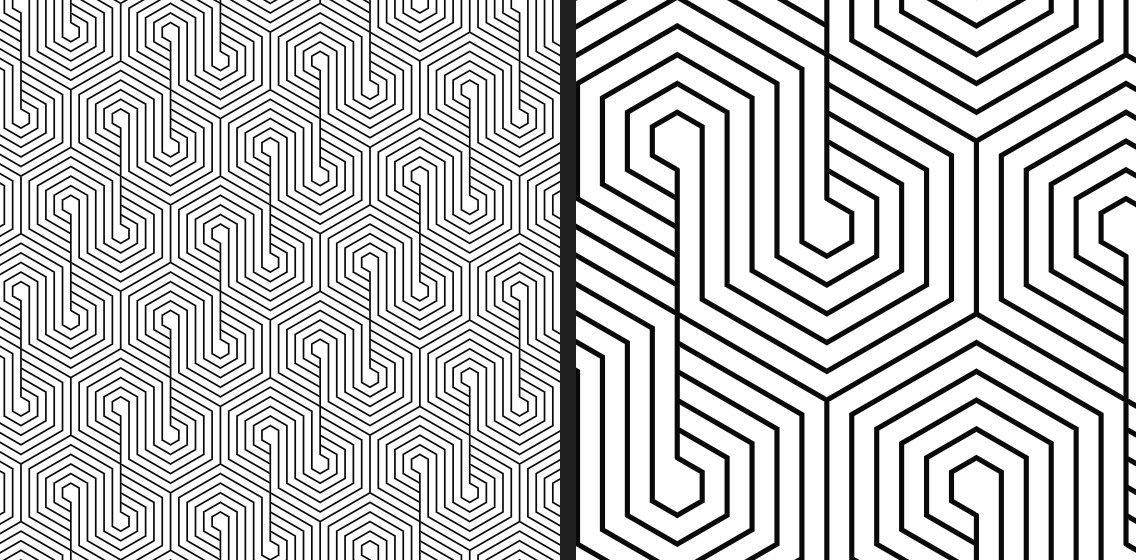
Left, the full canvas; right, a detail of the centre.
A WebGL 2 fragment shader for this pattern:

```glsl
#version 300 es
precision highp float;
// Tiling of S-shaped double spirals, each made of two overlapping sets of concentric hexagons.

uniform vec2 u_resolution;
out vec4 outColor;

// Layout, in fractions of the canvas
const float LINE_SPACING = 0.01484;
const vec2 FIRST_CENTRE = vec2(0.3936, 0.5827);

// Line and tile sizes, in line spacings
const float LINE_WIDTH = 0.206;
const float RINGS = 6.0;                            // rings per spiral = hexagon apothem
const float CORNER = 1.1547;                        // hexagon circumradius / apothem
const float RADIUS = RINGS * CORNER;
const vec2 LOWER_CENTRE = vec2(RINGS, -0.5 * RADIUS);
const vec2 STEP_ACROSS = vec2(3.0 * RINGS, -0.5 * RADIUS);
const vec2 STEP_DOWN = vec2(-RINGS, -1.5 * RADIUS);

const vec3 PAPER = vec3(0.995);
const vec3 INK = vec3(0.035);

// Apothem distance from the centre of a pointy-topped hexagon
float hexDistance(vec2 p) {
    p = abs(p);
    return max(p.x, dot(p, vec2(0.5, 0.8660254)));
}

// Distance to the nearest whole-numbered line between two limits
float lineDistance(float d, float lowest, float highest) {
    return abs(d - clamp(floor(d + 0.5), lowest, highest));
}

// Distance to the stem that hangs from the core of a spiral at the origin
float stemDistance(vec2 p) {
    return length(vec2(p.x, p.y - clamp(p.y, -RADIUS, -CORNER)));
}

// Moves p into the tile that holds it; the upper spiral is at the origin
vec2 toTile(vec2 p) {
    mat2 lattice = mat2(STEP_ACROSS, STEP_DOWN);
    vec2 cell = floor(inverse(lattice) * (p - 0.5 * LOWER_CENTRE) + 0.5);
    vec2 nearest = p;
    float best = 1e5;
    for (int j = -1; j <= 1; j++) {
        for (int i = -1; i <= 1; i++) {
            vec2 q = p - lattice * (cell + vec2(i, j));
            float d = min(hexDistance(q), hexDistance(q - LOWER_CENTRE));
            if (d < best) {
                best = d;
                nearest = q;
            }
        }
    }
    return nearest;
}

// Distance to the closest line of the pattern
float patternDistance(vec2 p) {
    vec2 q = toTile(p);
    float upper = hexDistance(q);
    float lower = hexDistance(q - LOWER_CENTRE);

    // Upright lines join the spirals where the hexagons overlap; rings fill the rest
    bool overlap = max(upper, lower) < RINGS;
    float d = overlap ? lineDistance(q.x, 1.0, RINGS - 1.0)
                      : lineDistance(min(upper, lower), 1.0, RINGS);

    // The two stems are half-turn copies of each other
    return min(d, min(stemDistance(q), stemDistance(LOWER_CENTRE - q)));
}

void main() {
    float canvas = min(u_resolution.x, u_resolution.y);
    vec2 p = (gl_FragCoord.xy / canvas - FIRST_CENTRE) / LINE_SPACING;
    float pixel = 1.0 / (canvas * LINE_SPACING);

    float d = patternDistance(p) - 0.5 * LINE_WIDTH;
    float coverage = clamp(0.5 - d / pixel, 0.0, 1.0);
    outColor = vec4(mix(PAPER, INK, coverage), 1.0);
}
```
